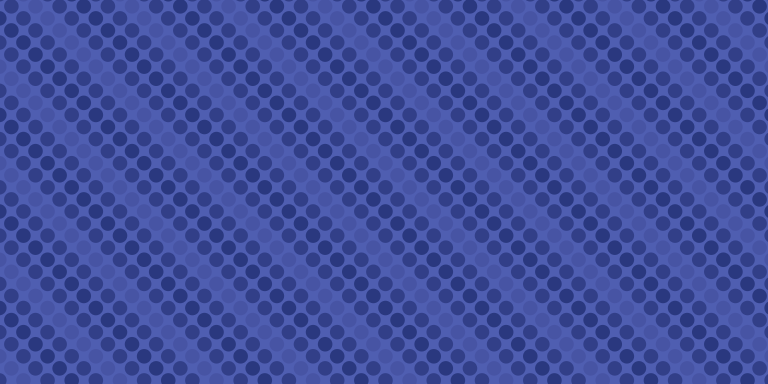
Give the GLSL for this pattern, as a Shadertoy shader.

```glsl
// Blue halftone dots on a 45 degree lattice, shaded in diagonal stripes.

// Lengths are in canvas heights
const float CELL = 2.0 / 45.0;               // spacing between neighbouring dots
const float DOT_RADIUS = 0.426 * CELL;
const vec2 DOT_ORIGIN = vec2(0.9724, 0.4807); // centre of one darkest dot
const float STRIPE_PERIOD = 4.0;             // dot lines per stripe repeat

const vec3 GROUND = vec3(0.310, 0.367, 0.695);
const vec3 FAINT_DOT = vec3(0.280, 0.328, 0.645);
const vec3 MID_DOT = vec3(0.195, 0.247, 0.535);
const vec3 DARK_DOT = vec3(0.163, 0.220, 0.498);

// Turn the plane so the dot lattice becomes a square grid
vec2 toLattice(vec2 p) {
    return vec2(p.x + p.y, p.y - p.x) * inversesqrt(2.0);
}

// Each stripe runs dark, mid, faint, mid
vec3 dotColour(float line) {
    float stepInStripe = mod(line, STRIPE_PERIOD);
    float fromDark = min(stepInStripe, STRIPE_PERIOD - stepInStripe);
    return fromDark < 0.5 ? DARK_DOT : fromDark < 1.5 ? MID_DOT : FAINT_DOT;
}

void mainImage(out vec4 fragColor, in vec2 fragCoord) {
    float pixel = 1.0 / iResolution.y;
    vec2 lattice = toLattice(fragCoord * pixel - DOT_ORIGIN);

    // Nearest dot and signed distance to its edge
    vec2 cell = floor(lattice / CELL + 0.5);
    float edge = length(lattice - cell * CELL) - DOT_RADIUS;

    float coverage = clamp(0.5 - edge / pixel, 0.0, 1.0);
    fragColor = vec4(mix(GROUND, dotColour(cell.x), coverage), 1.0);
}
```
